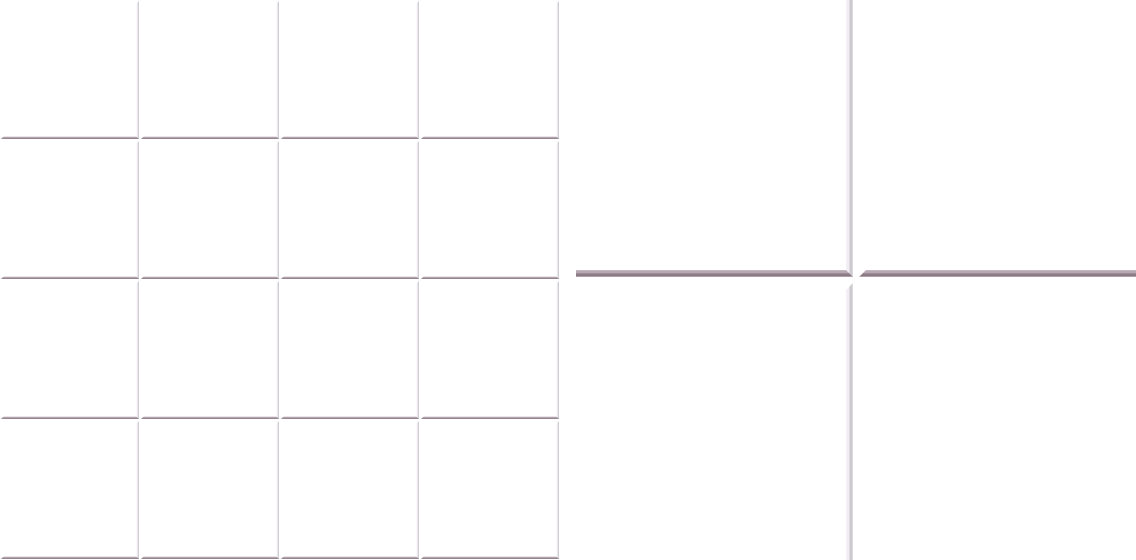
Left, the full canvas; right, a detail of the centre.
Give the GLSL for this pattern, as a Shadertoy shader.

```glsl
// A plain grid of white square tiles, each with a thin mitred bevel.
// Light falls from the upper left: the lower bevel is mauve, the right one
// pale grey, and the other two are white. Whole repeats make it seamless.

#define REPEATS 4.0
#define GAP (1.0 / 128.0)    // tile border to bevel, in tile widths
#define BAND (1.0 / 128.0)   // width of each of the two bevel bands
#define PAPER vec3(1.0)
#define LOWER_RIM vec3(0.55, 0.48, 0.52)
#define LOWER_INNER vec3(0.72, 0.66, 0.70)
#define RIGHT_RIM vec3(0.80, 0.79, 0.81)
#define RIGHT_INNER vec3(0.95, 0.93, 0.96)

// Pixel coverage of the region where dist is positive.
float coverage(float dist, float pixel) {
    return clamp(dist / pixel + 0.5, 0.0, 1.0);
}

// Two colour bands running inward from the gap along one side.
vec3 bevel(float depth, vec3 rim, vec3 inner, float pixel) {
    float start = coverage(depth - GAP, pixel);
    float middle = coverage(depth - GAP - BAND, pixel);
    float end = coverage(depth - GAP - 2.0 * BAND, pixel);
    return PAPER + (rim - PAPER) * (start - middle)
                 + (inner - PAPER) * (middle - end);
}

void mainImage(out vec4 fragColor, in vec2 fragCoord) {
    vec2 tile = fract(fragCoord / iResolution.xy * REPEATS);
    vec2 pixel = REPEATS / iResolution.xy;
    float diagonal = max(pixel.x, pixel.y);

    // Depth inside the tile, measured from each side
    float left = tile.x;
    float right = 1.0 - tile.x;
    float lower = tile.y;
    float upper = 1.0 - tile.y;

    // Each bevel belongs to its nearest side, giving 45 degree mitres
    float lowerSide = coverage(min(left, right) - lower, diagonal);
    float rightSide = coverage(min(lower, upper) - right, diagonal);

    vec3 lowerBevel = bevel(lower, LOWER_RIM, LOWER_INNER, pixel.y);
    vec3 rightBevel = bevel(right, RIGHT_RIM, RIGHT_INNER, pixel.x);

    vec3 colour = PAPER + (lowerBevel - PAPER) * lowerSide
                        + (rightBevel - PAPER) * rightSide;
    fragColor = vec4(colour, 1.0);
}
```
